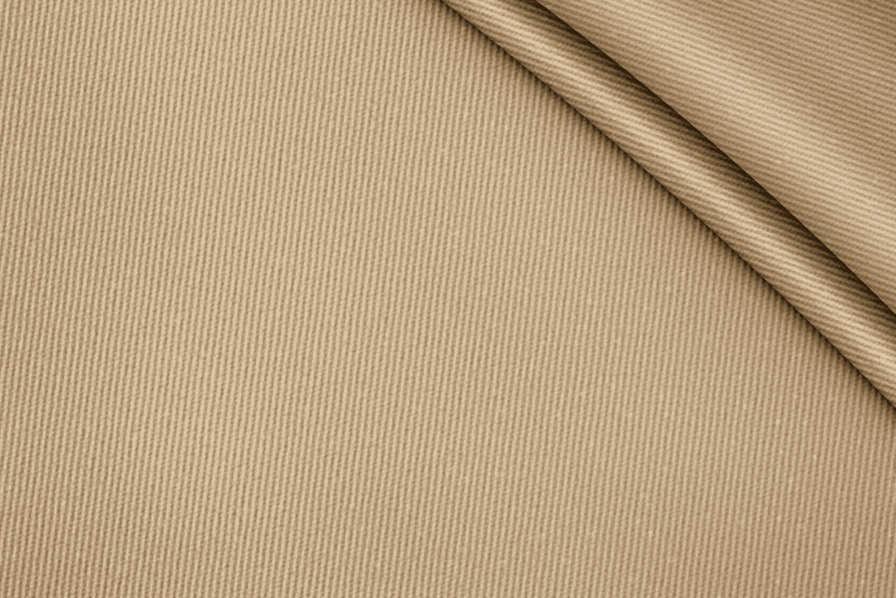
Give the GLSL for this texture, as a WebGL 1 fragment shader.

```glsl
precision highp float;
uniform vec2 u_resolution;

float hash(vec2 p) {
  return fract(sin(dot(p, vec2(127.1, 311.7))) * 43758.55);
}

// Distance to the nearest scattered point
float cellular(vec2 p) {
  vec2 cell = floor(p);
  float nearest = 2.0;
  for (int j = -1; j <= 1; j++) {
    for (int i = -1; i <= 1; i++) {
      vec2 c = cell + vec2(float(i), float(j));
      vec2 point = c + vec2(hash(c), hash(c + 37.0));
      nearest = min(nearest, length(point - p));
    }
  }
  return nearest;
}

float waves(vec2 p) {
  return (sin(p.x + 1.7 * sin(p.y * 0.7)) + 0.6 * sin(p.y * 2.1 - p.x * 1.3)
    + 0.4 * sin(p.x * 3.7 + p.y * 2.9)) * 0.5;
}

// Signed distance above a gently bending fold that starts at the top edge
float foldDistance(vec2 p, float start, float slope, float bend) {
  float t = p.x - start;
  float grade = slope + 2.0 * bend * max(t, 0.0);
  return (p.y - 1.0 + slope * t + bend * t * abs(t)) / sqrt(1.0 + grade * grade);
}

// Ribs run along y: x crosses them, y follows the yarn
float twill(vec2 q, float ribs) {
  float across = q.x * ribs + 0.07 * waves(q * vec2(43.0, 31.0));
  float rib = sin(6.28318 * across);
  float stitch = sin(6.28318 * (q.y * 125.0 - across * 0.5));
  float ragged = cellular(q * vec2(ribs, 55.0));
  float fuzz = 0.5 - cellular(q * vec2(190.0, 150.0));
  return 0.135 * rib * (0.7 + 0.6 * ragged) + 0.025 * stitch * (1.0 - 0.5 * rib)
    + 0.16 * fuzz;
}

float bump(float d, float center, float width) {
  float k = (d - center) / width;
  return exp(-k * k);
}

// Dark brown through tan to pale khaki
vec3 clothColor(float tone) {
  vec3 shadow = vec3(0.19, 0.12, 0.04);
  vec3 tan = vec3(0.57, 0.46, 0.32);
  vec3 khaki = vec3(0.82, 0.72, 0.60);
  vec3 low = mix(shadow, tan, clamp(tone / 0.6, 0.0, 1.0));
  return mix(low, khaki, clamp((tone - 0.6) / 0.4, 0.0, 1.2));
}

void main() {
  vec2 p = gl_FragCoord.xy / u_resolution.y;
  float edge = 0.75 / u_resolution.y;
  float rollD = foldDistance(p, 0.738, 0.78, 0.155);
  float flapD = foldDistance(p, 0.895, 0.74, 0.22);

  // Flat cloth, shaded beside the roll
  vec2 flatUv = vec2(p.x - 0.13 * p.y, p.y);
  float flatTone = 0.925 + 0.025 * waves(p * 4.0) - 0.08 * smoothstep(0.9, 1.5, p.x)
    - 0.08 * smoothstep(0.4, 0.0, p.x) - 0.06 * smoothstep(0.3, 0.0, p.y);
  flatTone += twill(flatUv, 85.0) * mix(1.2, 0.9, smoothstep(0.2, 1.3, p.x));
  float under = min(rollD, 0.0);
  flatTone -= 0.75 * exp(under / 0.014) + 0.16 * exp(under / 0.06);

  // Folded cloth, its ribs turned and foreshortened
  vec2 foldUv = vec2(p.y + 0.35 * p.x, p.x - 0.35 * p.y);
  float weave = twill(foldUv, 88.0);

  // Narrow roll, bright along its middle
  float span = clamp(rollD / max(rollD - flapD, 0.02), 0.0, 1.0);
  float rollTone = 0.5 + 0.48 * bump(span, 0.42, 0.25) + 0.1 * bump(span, 0.1, 0.07)
    + 0.03 * waves(p * 9.0) + weave;
  rollTone -= 0.65 * exp(min(flapD, 0.0) / 0.016) + 0.2 * exp(-max(rollD, 0.0) / 0.006);

  // Upper flap, rising from the crease and dimming to the corner
  float flapTone = 0.7 - 0.22 * exp(-max(flapD, 0.0) / 0.02)
    + 0.27 * bump(flapD, 0.09, 0.055) + 0.1 * bump(flapD, 0.26, 0.06)
    - 0.13 * smoothstep(0.2, 0.42, flapD) + 0.02 * waves(p * 7.0) + weave * 0.8;

  float tone = mix(flatTone, rollTone, smoothstep(-edge, edge, rollD));
  tone = mix(tone, flapTone, smoothstep(-edge, edge, flapD));

  // Sparse pale slubs
  tone += 0.08 * smoothstep(0.09, 0.03, cellular(p * vec2(12.0, 15.0)));

  gl_FragColor = vec4(clothColor(tone), 1.0);
}
```
